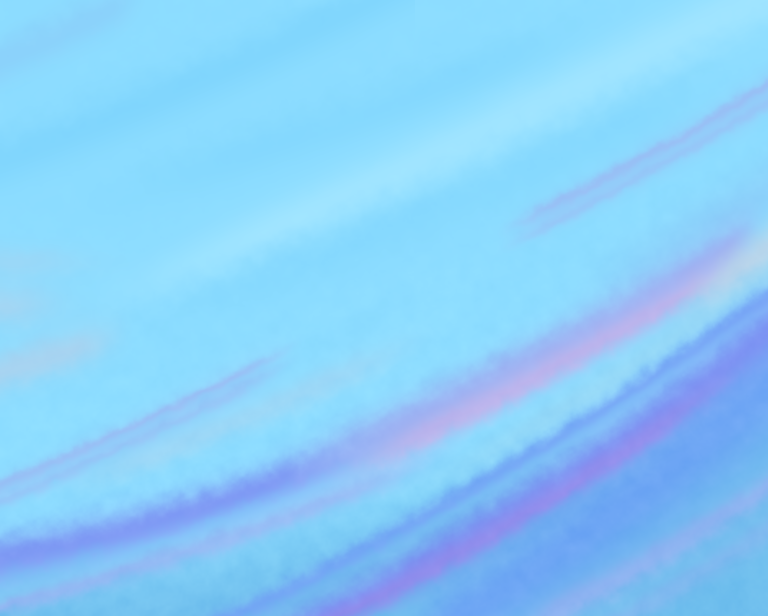
Give the GLSL for this background, as a Shadertoy shader.

```glsl
// Soft pastel sky: curved brush strokes swept upward to the right over pale cyan.
// Each stroke is a bowed line with a Gaussian profile and faded ends; value
// noise roughens the edges and adds a faint chalky grain.

float hash(vec2 p) {
    vec3 q = fract(vec3(p.xyx) * 0.1031);
    q += dot(q, q.yzx + 33.33);
    return fract((q.x + q.y) * q.z);
}

float noise(vec2 p) {
    vec2 cell = floor(p), f = fract(p);
    f = f * f * (3.0 - 2.0 * f);
    return mix(mix(hash(cell), hash(cell + vec2(1, 0)), f.x),
               mix(hash(cell + vec2(0, 1)), hash(cell + vec2(1, 1)), f.x), f.y);
}

float fbm(vec2 p) {
    float sum = 0.0, gain = 0.5;
    for (int i = 0; i < 4; i++) {
        sum += gain * noise(p);
        p = p * 2.03 + 17.0;
        gain *= 0.5;
    }
    return sum;
}

// Blend a stroke from a to b; sag bows it down, width and fade are (start, end).
vec3 stroke(vec3 base, vec2 p, vec2 a, vec2 b, float sag, vec2 width, vec2 fade, vec3 tint, float opacity) {
    float t = (p.x - a.x) / (b.x - a.x);
    float s = clamp(t, 0.0, 1.0);
    float height = mix(a.y, b.y, t) - 4.0 * sag * t * (1.0 - t);
    float d = (p.y - height) / mix(width.x, width.y, s);
    float ends = smoothstep(-0.002, fade.x, t) * smoothstep(-0.002, fade.y, 1.0 - t);
    return mix(base, tint, opacity * ends * exp(-d * d));
}

// Blend a soft elliptical patch.
vec3 patchOf(vec3 base, vec2 p, vec2 center, vec2 radius, vec3 tint, float opacity) {
    vec2 d = (p - center) / radius;
    return mix(base, tint, opacity * exp(-dot(d, d)));
}

// Two thin parallel strokes over a faint wide one.
vec3 twinStroke(vec3 base, vec2 p, vec2 a, vec2 b, vec2 fade, vec3 tint) {
    vec3 col = stroke(base, p, a, b, 0.008, vec2(0.025, 0.032), fade, tint, 0.4);
    for (int i = 0; i < 2; i++) {
        vec2 shift = vec2(0.0, 0.012 - 0.028 * float(i));
        col = stroke(col, p, a + shift, b + shift, 0.008, vec2(0.009), fade, tint, 0.65 - 0.25 * float(i));
    }
    return col;
}

vec3 upperSky(vec2 p) {
    vec3 cyan = vec3(0.49, 0.83, 0.99), pale = vec3(0.64, 0.90, 1.0);
    vec3 lavender = vec3(0.54, 0.76, 0.96), cream = vec3(0.68, 0.82, 0.93);
    vec3 col = vec3(0.55, 0.865, 1.0);

    // Broad light and dark sweeps
    col = stroke(col, p, vec2(0, 0.74), vec2(0.54, 1.04), 0.015, vec2(0.045), vec2(0), cyan, 0.75);
    col = stroke(col, p, vec2(0, 0.63), vec2(0.85, 1.0), 0.02, vec2(0.04), vec2(0.4, 0.3), cyan, 0.5);
    col = stroke(col, p, vec2(0.1, 0.43), vec2(1, 0.92), 0.02, vec2(0.05), vec2(0.3, 0.2), cyan, 0.45);
    col = stroke(col, p, vec2(0.05, 0.47), vec2(1, 1.01), 0.015, vec2(0.035, 0.055), vec2(0.35, 0), pale, 0.85);
    col = stroke(col, p, vec2(0, 0.90), vec2(0.2, 1.02), 0.005, vec2(0.035), vec2(0, 0.3), lavender, 0.4);
    col = stroke(col, p, vec2(0.7, 0.50), vec2(1, 0.69), 0.01, vec2(0.05), vec2(0.8, 0), lavender, 0.45);

    // Warm haze at the left
    col = patchOf(col, p, vec2(0, 0.505), vec2(0.07, 0.035), cream, 0.65);
    col = patchOf(col, p, vec2(0.02, 0.575), vec2(0.09, 0.025), cream, 0.4);
    col = stroke(col, p, vec2(0, 0.395), vec2(0.18, 0.465), 0.0, vec2(0.032), vec2(0, 0.5), cream, 0.8);
    col = stroke(col, p, vec2(0.05, 0.19), vec2(0.58, 0.47), 0.01, vec2(0.025), vec2(0.3, 0.3), cream, 0.45);

    // Fine lilac streaks
    vec3 lilac = vec3(0.61, 0.72, 0.95);
    col = twinStroke(col, p, vec2(0.64, 0.605), vec2(1, 0.85), vec2(0.25, 0), lilac);
    return twinStroke(col, p, vec2(0, 0.20), vec2(0.40, 0.44), vec2(0, 0.25), lilac);
}

vec3 lowerSweeps(vec3 col, vec2 p) {
    vec3 teal = vec3(0.42, 0.73, 0.92), blue = vec3(0.43, 0.64, 0.96);
    vec3 violet = vec3(0.49, 0.56, 0.95), purple = vec3(0.59, 0.54, 0.92);
    vec3 lilac = vec3(0.62, 0.69, 0.95), pink = vec3(0.78, 0.68, 0.91);

    // Deeper water-blue ground along the bottom
    float ground = 0.09 + 0.36 * p.x * p.x;
    col = mix(col, teal, 0.85 * (1.0 - smoothstep(ground - 0.13, ground + 0.08, p.y)));
    col = stroke(col, p, vec2(0.5, -0.07), vec2(1, 0.37), 0.03, vec2(0.06, 0.10), vec2(0.2, 0), blue, 0.9);

    // Main sweep: violet at the left, lilac with a pink core at the right
    col = stroke(col, p, vec2(0, 0.095), vec2(0.62, 0.36), 0.032, vec2(0.036, 0.03), vec2(0, 0.45), violet, 0.85);
    col = stroke(col, p, vec2(0.33, 0.21), vec2(1, 0.635), 0.025, vec2(0.04, 0.038), vec2(0.3, 0.08), lilac, 0.9);
    col = stroke(col, p, vec2(0.42, 0.215), vec2(1, 0.60), 0.012, vec2(0.022, 0.026), vec2(0.25, 0.2), pink, 0.75);
    col = stroke(col, p, vec2(0, 0.015), vec2(0.62, 0.29), 0.02, vec2(0.016, 0.022), vec2(0, 0.3), lilac, 0.65);

    // Pale gap and cream highlight between the two sweeps
    col = stroke(col, p, vec2(0.5, 0.18), vec2(1, 0.56), 0.02, vec2(0.02, 0.032), vec2(0.5, 0), vec3(0.59, 0.84, 0.96), 0.75);
    col = stroke(col, p, vec2(0.86, 0.485), vec2(1, 0.60), 0.005, vec2(0.025, 0.035), vec2(0.8, 0), vec3(0.74, 0.83, 0.91), 0.85);

    // Lower sweep: slim blue rim, violet body, purple core
    col = stroke(col, p, vec2(0.2, -0.06), vec2(1, 0.52), 0.035, vec2(0.018), vec2(0, 0), vec3(0.45, 0.63, 0.96), 0.8);
    col = stroke(col, p, vec2(0.32, -0.06), vec2(1, 0.46), 0.037, vec2(0.032, 0.048), vec2(0, 0), violet, 0.9);
    col = stroke(col, p, vec2(0.36, -0.055), vec2(0.99, 0.425), 0.026, vec2(0.02), vec2(0, 0.25), purple, 0.75);

    // Lilac veils in the lower right corner
    for (int i = 0; i < 2; i++) {
        vec2 shift = vec2(0.0, -0.07 * float(i));
        col = stroke(col, p, vec2(0.66, -0.03) + shift, vec2(1, 0.21) + shift, 0.012, vec2(0.024), vec2(0.2, 0), lilac, 0.65 - 0.3 * float(i));
    }
    return col;
}

void mainImage(out vec4 fragColor, in vec2 fragCoord) {
    vec2 uv = fragCoord / iResolution.xy;
    vec2 q = vec2(uv.x * 1.25, uv.y);
    float rough = fbm(q * 45.0) - 0.47;
    float fiber = fbm(vec2(q.x + q.y * 0.5, q.y - q.x * 0.5) * vec2(5.0, 28.0)) - 0.47;
    vec2 p = uv + vec2(0.0, 0.018 * rough + 0.012 * fiber);
    vec3 col = lowerSweeps(upperSky(p), p);

    // Chalk grain, strongest on the deeper tones
    float depth = 1.0 - smoothstep(0.0, 0.65, uv.y - 0.3 * uv.x);
    col += (0.012 + 0.045 * depth) * (rough + 0.6 * fiber) * vec3(1.0, 0.7, 0.25);
    fragColor = vec4(clamp(col, 0.0, 1.0), 1.0);
}
```
